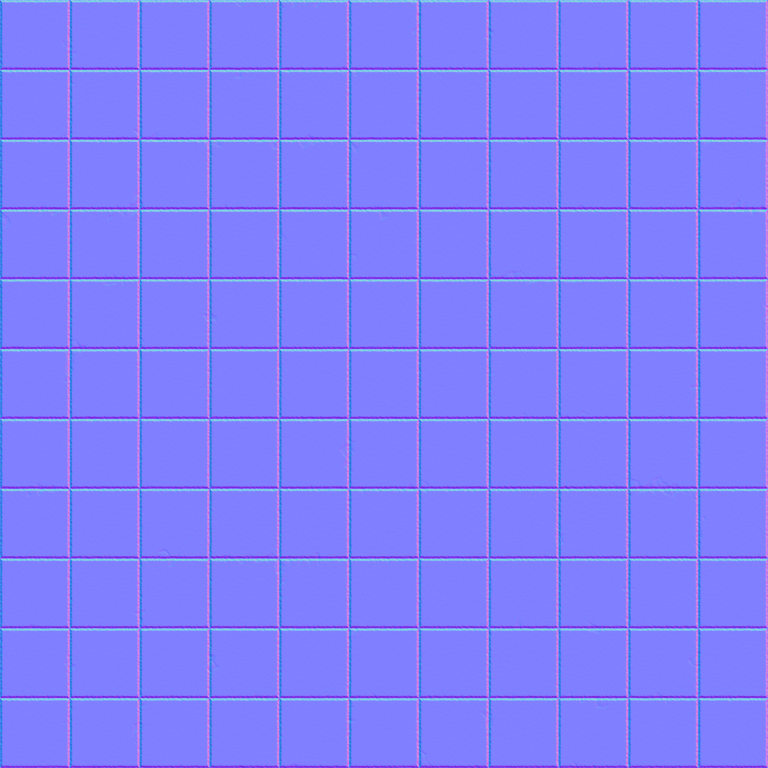
This texture map is drawn by a three.js fragment shader. Its source:

```glsl
// Tangent-space normal map of an 11 by 11 grid of square tiles with narrow grooves and chipped rims.
varying vec2 vUv;

const float TILES = 11.0;

vec2 hash2(vec2 cell) {
  vec2 k = vec2(dot(cell, vec2(127.1, 311.7)), dot(cell, vec2(269.5, 183.3)));
  return fract(sin(k) * 43758.5);
}

// Distance to the nearest scattered point; p is in tiles and wraps with the grid.
float cellular(vec2 p, float perTile) {
  p *= perTile;
  vec2 base = floor(p);
  float nearest = 2.0;
  for (int y = -1; y <= 1; y++) {
    for (int x = -1; x <= 1; x++) {
      vec2 cell = base + vec2(float(x), float(y));
      vec2 point = cell + hash2(mod(cell, TILES * perTile));
      nearest = min(nearest, distance(p, point));
    }
  }
  return nearest;
}

// Surface height in tile units.
float height(vec2 p) {
  vec2 toLine = abs(fract(p + 0.5) - 0.5);
  float rim = min(toLine.x, toLine.y);
  float grain = cellular(p, 22.0);

  // Groove walls with a slightly ragged edge
  float wall = 0.024 * smoothstep(0.0, 0.034, rim + 0.010 * (0.45 - grain));

  // Shallow angular flakes, thinning out away from the rim
  float wear = cellular(p, 2.0) + 0.6 * cellular(p, 9.0) - 2.5 * rim - 0.95;
  float flake = 0.003 * smoothstep(0.0, 0.2, wear);

  return wall - flake - 0.0007 * grain;
}

void main() {
  vec2 p = vUv * TILES;

  // Central differences, wide enough to soften the groove edges
  vec2 e = vec2(0.011, 0.0);
  vec2 slope = vec2(height(p + e.xy) - height(p - e.xy),
                    height(p + e.yx) - height(p - e.yx)) / (2.0 * e.x);

  vec3 normal = normalize(vec3(-slope, 1.0));
  gl_FragColor = vec4(0.5 + 0.5 * normal, 1.0);
}
```
